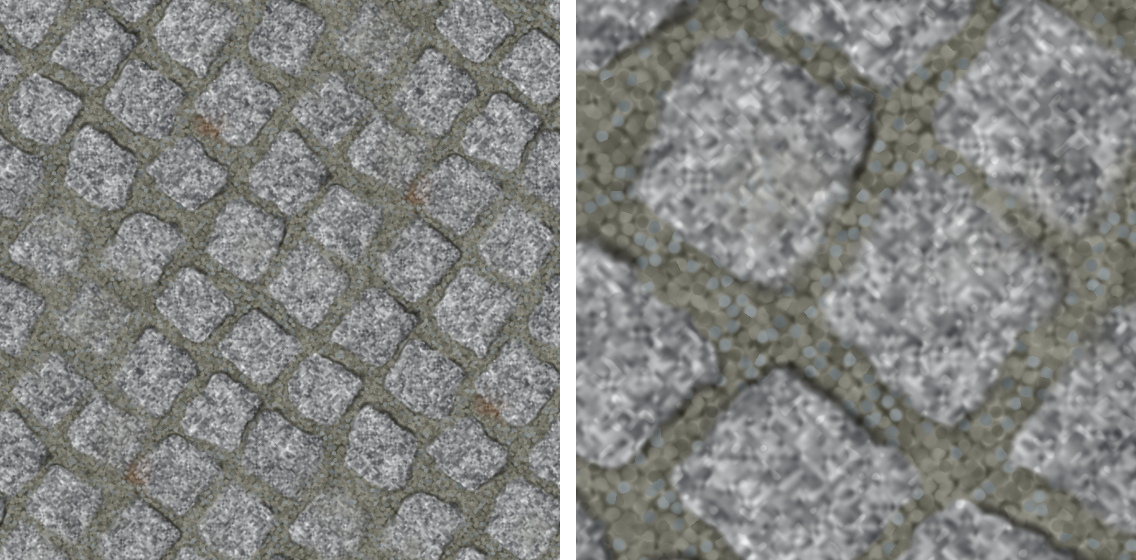
Left: the whole. Right: its middle third, enlarged.
Write a three.js fragment shader that draws this texture.

```glsl
// Worn granite setts laid diagonally in sandy gravel joints, seamlessly tiling.
varying vec2 vUv;

const vec2 STEP_A = vec2(0.10, -0.10);      // lattice step, down to the right
const vec2 STEP_B = vec2(0.08, 0.12);       // lattice step, up to the right
const mat2 TO_CELL = mat2(6.0, 5.0, -4.0, 5.0); // inverse of the two steps
const vec2 ORIGIN = vec2(0.148, 0.898);
const vec2 SWAY = vec2(-0.017, -0.027);     // bending of the rows
const float SWAY_PHASE = 2.9;
const float REPEAT = 5.0;                   // cells before the pattern returns
const float HALF_SIZE = 0.058;
const float CORNER = 0.018;
const float MIN_GAP = 0.009;
const float TILT = -0.63;
const vec2 LIT_SIDE = vec2(-0.85, -0.53);
const vec3 GRANITE = vec3(0.545, 0.550, 0.558);
const vec3 SAND = vec3(0.465, 0.460, 0.415);
const vec3 SLATE = vec3(0.48, 0.53, 0.56);
const vec3 RUST = vec3(0.46, 0.36, 0.28);
const vec2 RUST_A = vec2(0.384, 0.779);
const vec2 RUST_B = vec2(0.749, 0.659);

float hash(vec2 p) {
  vec3 h = fract(vec3(p.xyx) * 0.1031);
  h += dot(h, h.yzx + 33.33);
  return fract((h.x + h.y) * h.z);
}
vec2 hash2(vec2 p) { return vec2(hash(p + 17.3), hash(p + 71.9)); }

// Diagonal coordinates in which the whole pattern has period one
vec2 diagonal(vec2 p) { return vec2(p.x + p.y, p.x - p.y); }

// Value noise with f cells per period
float noise(vec2 w, float f) {
  vec2 i = floor(w * f), t = fract(w * f);
  t = t * t * (3.0 - 2.0 * t);
  vec2 a = mod(i, f), b = mod(i + 1.0, f);
  return mix(mix(hash(a + f), hash(vec2(b.x, a.y) + f), t.x),
             mix(hash(vec2(a.x, b.y) + f), hash(b + f), t.x), t.y);
}

// Nearest pebble: x = distance in cells, y = random value
vec2 pebbles(vec2 w, float f) {
  vec2 i = floor(w * f), best = vec2(9.0, 0.0);
  for (int y = -1; y <= 1; y++) for (int x = -1; x <= 1; x++) {
    vec2 c = i + vec2(x, y), key = mod(c, f);
    float d = length(c + 0.15 + 0.7 * hash2(key) - w * f);
    if (d < best.x) best = vec2(d, hash(key + 5.7));
  }
  return best;
}

vec2 sway(vec2 c) {
  return SWAY * cos(6.28318 / REPEAT * (c.x - c.y / REPEAT - SWAY_PHASE));
}

// Distance to the nearest sett, with its random value and the offset from its centre
float setts(vec2 p, out float id, out vec2 offset) {
  vec2 q = TO_CELL * (p - ORIGIN);
  vec2 base = floor(TO_CELL * (p - ORIGIN - sway(q)) + 0.5);
  float d1 = 9.0, d2 = 9.0;
  for (int y = -1; y <= 1; y++) for (int x = -1; x <= 1; x++) {
    vec2 c = base + vec2(x, y);
    float k = floor((c.y + 0.5) / REPEAT);
    vec2 key = vec2(floor(mod(c.x - k + 0.5, REPEAT)), c.y - k * REPEAT);
    vec2 rnd = hash2(key), shape = hash2(key + 31.0);
    vec2 o = p - ORIGIN - c.x * STEP_A - c.y * STEP_B - sway(c) - (rnd - 0.5) * 0.014;
    float a = TILT + (shape.x - 0.5) * 0.3;
    vec2 r = vec2(cos(a) * o.x + sin(a) * o.y, cos(a) * o.y - sin(a) * o.x);
    r.x += (shape.y - 0.5) * 0.3 * r.y;
    vec2 e = abs(r) - HALF_SIZE * (0.88 + 0.2 * rnd.yx) + CORNER;
    float d = length(max(e, 0.0)) + min(max(e.x, e.y), 0.0) - CORNER;
    if (d < d1) { d2 = d1; d1 = d; id = hash(key + 3.1); offset = o; }
    else d2 = min(d2, d);
  }
  return max(d1, 0.5 * (d1 - d2 + MIN_GAP));
}

float rustPatch(vec2 w, vec2 centre) {
  vec2 v = fract(w - diagonal(centre) + 0.5) - 0.5;
  return 1.0 - smoothstep(0.012, 0.036, length(v) * 0.707 + 0.03 * (noise(w, 50.0) - 0.5));
}

void main() {
  vec2 w = diagonal(vUv);
  float coarse = noise(w, 32.0), mid = noise(w + 0.004 * coarse, 78.0);
  float fine = noise(w + 0.004 * mid, 170.0), wear = smoothstep(0.45, 0.85, noise(w, 7.0));

  // Chipped outlines
  vec2 chip = vec2(noise(w, 15.0), noise(w + 0.37, 15.0)) - 0.5;
  chip = 0.014 * chip + 0.007 * (vec2(noise(w, 47.0), noise(w + 0.61, 47.0)) - 0.5);
  float id;
  vec2 offset;
  float d = setts(vUv + chip, id, offset) + 0.004 * (mid - 0.5);

  // Speckled granite with a pale rim on the lit side
  float tone = 0.34 * (fine - 0.5) + 0.20 * (mid - 0.5) + 0.12 * (coarse - 0.5);
  tone += 0.12 * smoothstep(0.68, 0.9, noise(w + 0.53, 120.0)) + 0.06 * (id - 0.5);
  float rim = smoothstep(-0.016, -0.003, d);
  tone += rim * (0.07 * dot(normalize(offset + 1e-5), LIT_SIDE) - 0.01);
  vec3 stone = GRANITE + tone * vec3(1.0, 1.0, 0.98);

  // Sand and small gravel in the joints
  vec2 peb = pebbles(w, 82.0);
  float tint = fract(peb.y * 7.31);
  vec3 joint = SAND + 0.26 * (fine - 0.5) + 0.10 * (coarse - 0.5);
  vec3 gravel = mix(SAND, SLATE, step(0.72, tint)) + 0.22 * (peb.y - 0.45);
  joint = mix(joint, gravel, 0.65 * (1.0 - smoothstep(0.3, 0.55, peb.x)));
  joint -= 0.07 * smoothstep(0.45, 0.8, peb.x);

  // Sand creeps over the worn edges; a broken shadow lines the sharp ones
  float soft = mix(0.0025, 0.013, wear);
  float cover = 1.0 - smoothstep(-soft, soft, d);
  cover *= 1.0 - 0.45 * wear * smoothstep(0.4, 0.8, noise(w, 21.0));
  float shade = (1.0 - smoothstep(0.0, 0.006, abs(d - 0.002))) * (1.0 - 0.75 * wear);
  shade *= smoothstep(0.25, 0.7, noise(w, 26.0)) * (0.65 - 0.35 * dot(normalize(offset + 1e-5), LIT_SIDE));
  vec3 color = mix(joint, stone, cover) * (1.0 - 0.5 * shade);

  // Rusty leaf litter
  float rust = max(rustPatch(w, RUST_A), rustPatch(w, RUST_B));
  color = mix(color, RUST + 0.3 * (fine - 0.5), 0.7 * rust * (1.0 - 0.6 * cover));
  gl_FragColor = vec4(clamp(color, 0.0, 1.0), 1.0);
}
```
